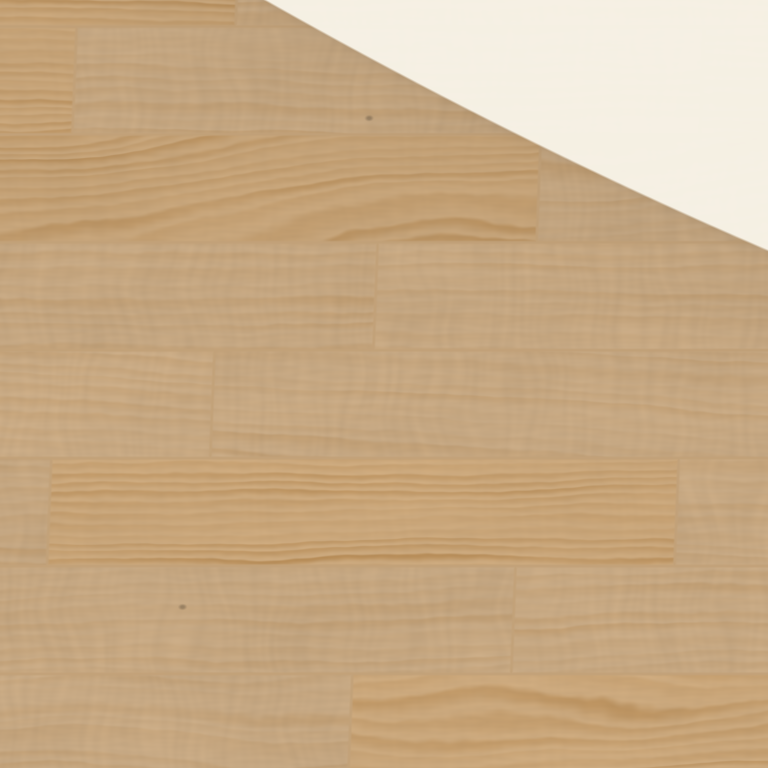
This texture is drawn by a WebGL 1 fragment shader. Its source:

```glsl
precision highp float;
// Butcher-block wood of staggered staves, with a cream panel across the upper right corner.
uniform vec2 u_resolution;

#define STAVE_SIZE vec2(0.817, 0.1405)
#define FIRST_JOINT vec2(0.456, -0.018)
#define ROW_SHIFT 0.2125
#define JOINT_SLANT 0.04
#define PALE_WOOD vec3(0.780, 0.663, 0.518)
#define GOLD_WOOD vec3(0.790, 0.656, 0.488)
#define LATEWOOD vec3(0.700, 0.530, 0.320)
#define CREAM vec3(0.963, 0.942, 0.893)
#define PALE_RINGS 58.0
#define GOLD_RINGS 80.0
#define PANEL_START 0.345
#define PANEL_SLOPE 0.498

float hash(vec2 p) {
  return fract(sin(dot(p, vec2(127.1, 311.7))) * 43758.55);
}

vec2 gradient(vec2 cell) {
  float angle = 6.28318 * hash(cell);
  return vec2(cos(angle), sin(angle));
}

// Gradient noise, about -0.7 to 0.7
float noise(vec2 p) {
  vec2 i = floor(p), f = fract(p);
  vec2 w = f * f * f * (f * (f * 6.0 - 15.0) + 10.0);
  vec2 e = vec2(1.0, 0.0);
  float low = mix(dot(gradient(i), f), dot(gradient(i + e), f - e), w.x);
  float high = mix(dot(gradient(i + e.yx), f - e.yx),
                   dot(gradient(i + e.xx), f - e.xx), w.x);
  return mix(low, high, w.y);
}

// Growth rings: a slow rise to the dark latewood, then a quick fall
float growthRings(vec2 p, float count, float slope, float swirl, float seed) {
  vec2 q = p + seed * vec2(7.3, 3.1);
  float height = p.y - slope * p.x + swirl * noise(q * vec2(2.2, 7.0))
               + 0.006 * noise(q * vec2(9.0, 22.0));
  float phase = height * count + 0.8 * noise(vec2(seed, height * 32.0))
              + 0.12 * noise(q * vec2(45.0, 60.0));
  float s = fract(phase);
  float band = smoothstep(0.0, 0.72, s) * (1.0 - smoothstep(0.72, 1.0, s));
  float strength = mix(0.25, 1.0, hash(vec2(floor(phase), seed)));
  return band * strength * (0.9 + 0.7 * noise(q * vec2(4.0, 18.0)));
}

vec3 wood(vec2 p) {
  // Stave layout: each row steps sideways by a fixed shift
  float row = floor((p.y - FIRST_JOINT.y) / STAVE_SIZE.y);
  float rowY = p.y - FIRST_JOINT.y - row * STAVE_SIZE.y;
  float along = p.x - FIRST_JOINT.x - ROW_SHIFT * row
              - JOINT_SLANT * (rowY - 0.5 * STAVE_SIZE.y);
  float column = floor(along / STAVE_SIZE.x);
  vec2 local = vec2(along - column * STAVE_SIZE.x, rowY);
  float seed = 20.0 * hash(vec2(row, column) + 3.0);

  // Golden staves run along a diagonal and down the leftmost column
  float gold = max(step(column, -2.5), step(abs(row + 2.5 * column + 0.25), 0.3));
  float figured = step(mod(row, 5.0), 0.5);
  float slope = 0.018 * mod(row, 7.0) * sin(1.5708 * row);
  float swirl = mix(0.016, 0.075, figured);
  float count = mix(PALE_RINGS, GOLD_RINGS, gold) * mix(1.0, 0.72, figured);
  float rings = growthRings(p, count, slope, swirl, seed);

  // Cross rays, fibres and broad mottling
  float rays = noise(vec2(p.x * 95.0 + 2.0 * noise(p * 12.0), p.y * 9.0 + seed));
  float fibres = noise(vec2(p.x * 28.0 + seed, p.y * 190.0));
  float mottle = noise(p * vec2(3.5, 12.0) + seed);
  vec3 color = mix(mix(PALE_WOOD, GOLD_WOOD, gold), LATEWOOD,
                   rings * mix(0.30, 0.68, gold));
  color *= 1.0 + mix(0.030, 0.010, gold) * rays + 0.022 * fibres + 0.025 * mottle;
  color *= 1.0 + 0.018 * (hash(vec2(seed, 5.0)) - 0.5);

  // Pin knots on every fifth row
  vec2 knotAt = STAVE_SIZE * vec2(0.472, 0.714 - 0.094 * row);
  float knot = 1.0 - smoothstep(0.001, 0.006, length((local - knotAt) * vec2(0.85, 1.2)));
  color *= 1.0 - 0.22 * knot * step(abs(mod(row, 5.0) - 1.0), 0.5);

  // Glue joints soften into a shared tone
  vec2 margin = min(local, STAVE_SIZE - local);
  float inside = smoothstep(0.0, 0.0035, min(margin.x, margin.y));
  return mix(mix(PALE_WOOD, LATEWOOD, 0.22), color, inside);
}

void main() {
  vec2 p = gl_FragCoord.xy / u_resolution;
  float pixel = 1.0 / min(u_resolution.x, u_resolution.y);
  vec3 surface = wood(p);

  // Panel edge: a slanted line with a slight sag
  float t = (p.x - PANEL_START) / (1.0 - PANEL_START);
  float edgeY = 1.0 - PANEL_SLOPE * (p.x - PANEL_START) - 0.045 * t * (1.0 - t);
  float depth = (p.y - edgeY) / sqrt(1.0 + PANEL_SLOPE * PANEL_SLOPE);

  // Soft shade on the wood beside the panel
  float outside = max(-depth, 0.0);
  vec3 shaded = surface * (1.0 - 0.035 * exp(-outside * 9.0) - 0.05 * exp(-outside * 160.0));

  // Cream panel with a faint trace of grain
  vec3 panel = CREAM + 0.06 * (surface - PALE_WOOD);
  float cover = smoothstep(-1.0, 1.0, depth / max(pixel, 0.002));
  gl_FragColor = vec4(mix(shaded, panel, cover), 1.0);
}
```
